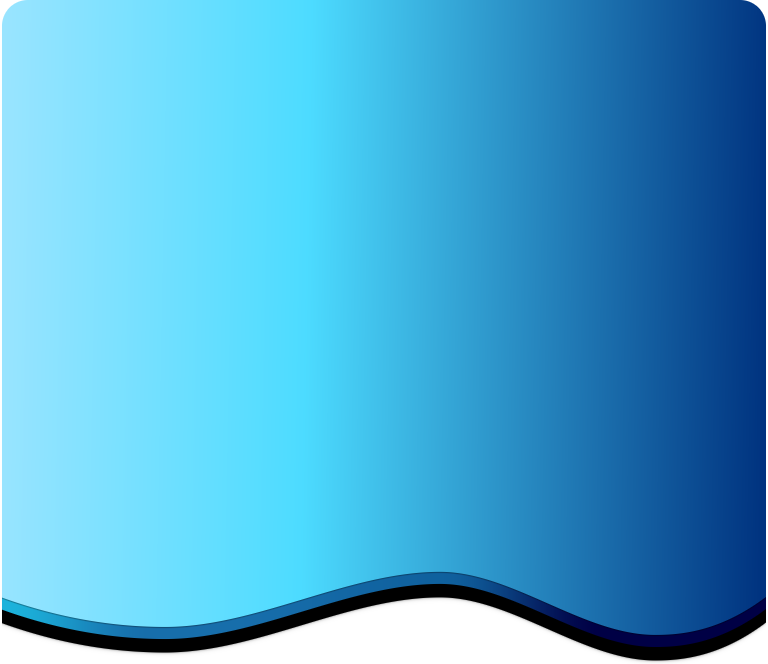
This background is drawn by a Shadertoy shader. Its source:

```glsl
// Glossy blue panel with rounded top corners and a wavy, dark-banded lower edge.

// Height of the panel's lower edge across x in 0..1.
float waveHeight(float x) {
    float crest = smoothstep(0.215, 0.573, x);
    float dip = smoothstep(0.573, 0.853, x);
    float leftRise = 0.98 * pow(max(0.215 - x, 0.0), 2.0);
    float rightRise = 0.0573 * pow(max(x - 0.853, 0.0) / 0.1445, 2.2);
    return 0.0558 + 0.083 * crest - 0.095 * dip + leftRise + rightRise;
}

// Signed distance to a box with equally rounded corners.
float roundedBox(vec2 p, vec2 halfSize, float radius) {
    vec2 q = abs(p) - halfSize + radius;
    return length(max(q, 0.0)) + min(max(q.x, q.y), 0.0) - radius;
}

// Coverage of the region where d is positive, with a one-pixel edge.
float coverage(float d, float pixel) {
    return clamp(d / pixel + 0.5, 0.0, 1.0);
}

// Panel gradient: pale blue, bright cyan, navy.
vec3 panelColor(float x) {
    vec3 cyan = vec3(0.30, 0.86, 1.0);
    vec3 leftSide = mix(vec3(0.60, 0.895, 1.0), cyan, clamp(x / 0.397, 0.0, 1.0));
    return mix(leftSide, vec3(0.0, 0.20, 0.50), clamp((x - 0.397) / 0.6, 0.0, 1.0));
}

// Ribbon gradient: teal, mid blue, deep navy.
vec3 ribbonColor(float x) {
    vec3 color = mix(vec3(0.11, 0.70, 0.86), vec3(0.09, 0.43, 0.67), smoothstep(0.0, 0.2, x));
    color = mix(color, vec3(0.06, 0.38, 0.62), smoothstep(0.3, 0.58, x));
    return mix(color, vec3(0.0, 0.0, 0.27), smoothstep(0.57, 0.79, x));
}

void mainImage(out vec4 fragColor, in vec2 fragCoord) {
    vec2 uv = fragCoord / iResolution.xy;
    float aspect = iResolution.x / iResolution.y;
    float pixel = 1.0 / iResolution.y;

    // Approximate perpendicular height above the wave
    float slope = (waveHeight(uv.x + 0.002) - waveHeight(uv.x - 0.002)) / (0.004 * aspect);
    float above = uv.y - waveHeight(uv.x);
    float edgePixel = pixel * sqrt(1.0 + slope * slope);

    // Soft shadow, black band, ribbon and its thin dark rim
    vec3 paper = vec3(1.0);
    vec3 color = paper - 0.3 * exp(-max(-above - 0.0385, 0.0) / 0.0018);
    color = mix(color, vec3(0.0), coverage(above + 0.0385, edgePixel));
    color = mix(color, ribbonColor(uv.x), coverage(above + 0.0182, edgePixel));
    float rim = smoothstep(0.003, 0.0, abs(above));
    color *= 1.0 - 0.35 * rim;

    // Main panel with a slightly tilted gradient
    vec3 panel = panelColor(uv.x - 0.016 * (uv.y - 0.5));
    color = mix(color, panel, coverage(above, edgePixel));

    // Clip the sides and top corners; the box runs on below the canvas
    vec2 boxPoint = vec2((uv.x - 0.5) * aspect, uv.y);
    float box = roundedBox(boxPoint, vec2(0.5 * aspect - 0.003, 1.0), 0.039);
    fragColor = vec4(mix(paper, color, coverage(-box, pixel)), 1.0);
}
```
